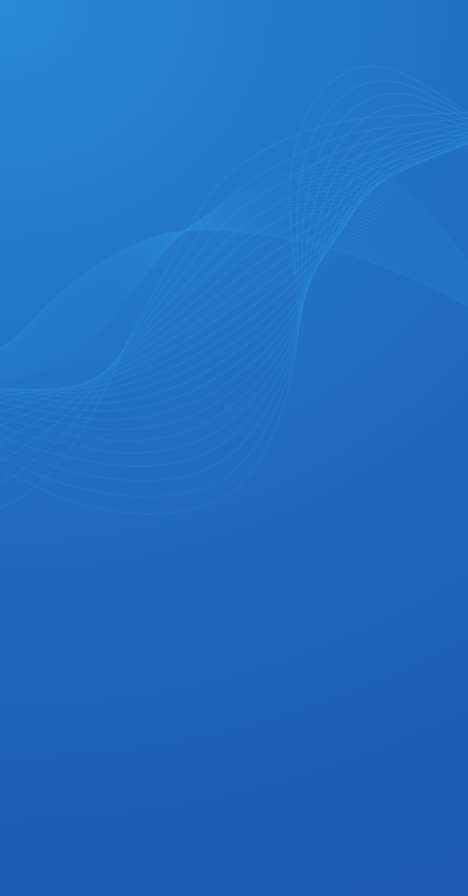
Write a WebGL 2 fragment shader that draws this background.

```glsl
#version 300 es
precision highp float;

uniform vec2 u_resolution;
out vec4 outColor;

#define GLOW_COLOR vec3(0.16, 0.54, 0.85)
#define DEEP_COLOR vec3(0.112, 0.357, 0.705)
#define LINE_COLOR vec3(0.18, 0.62, 0.90)
#define GLOW_REACH 1.1
#define GLOW_FALLOFF 1.45
#define LINE_HALF_WIDTH 0.0003
#define MESH_OPACITY 0.19
#define VEIL_OPACITY 0.12
#define MESH_SHEAR 0.6
#define MESH_BASE 0.427

const int KNOTS = 10;

// Heights of the guide curves at evenly spaced knots
const float SWELL[KNOTS] = float[](0.490, 0.439, 0.427, 0.451, 0.522, 0.632, 0.798, 0.895, 0.924, 0.854);
const float MIDDLE[KNOTS] = float[](0.570, 0.565, 0.560, 0.580, 0.617, 0.665, 0.725, 0.792, 0.829, 0.849);
const float RISE[KNOTS] = float[](0.432, 0.478, 0.549, 0.633, 0.712, 0.788, 0.836, 0.863, 0.872, 0.874);
const float VEIL_LOW[KNOTS] = float[](0.612, 0.671, 0.717, 0.741, 0.742, 0.732, 0.716, 0.691, 0.659, 0.622);
const float VEIL_HIGH[KNOTS] = float[](0.576, 0.596, 0.653, 0.732, 0.779, 0.809, 0.820, 0.784, 0.712, 0.635);

// Catmull-Rom height and slope at distance s along the axis
vec2 guideCurve(float knots[KNOTS], float s, float spacing) {
    float x = clamp(s / spacing, 0.0, float(KNOTS - 1) - 0.001);
    int i = int(x);
    float f = x - float(i);
    float a = knots[max(i - 1, 0)];
    float b = knots[i];
    float c = knots[i + 1];
    float d = knots[min(i + 2, KNOTS - 1)];
    float k1 = 0.5 * (c - a);
    float k2 = a - 2.5 * b + 2.0 * c - 0.5 * d;
    float k3 = 0.5 * (d - a) + 1.5 * (b - c);
    float height = b + f * (k1 + f * (k2 + f * k3));
    float slope = (k1 + f * (2.0 * k2 + 3.0 * f * k3)) / spacing;
    return vec2(height, slope);
}

// Fine lines swept from first through middle to last on a sheared axis
float lineFamily(vec2 p, vec2 first, vec2 middle, vec2 last, int count, float bias, float shear, float opacity) {
    float pixel = 1.0 / u_resolution.y;
    float clear = 1.0;
    for (int i = 0; i < count; i++) {
        float t = pow(float(i) / float(count - 1), bias);
        vec2 bend = 2.0 * t * (1.0 - t) * (2.0 * middle - first - last);
        vec2 curve = mix(first, last, t) + bend;
        vec2 gradient = vec2(-curve.y, 1.0 - shear * curve.y);
        float dist = abs(p.y - curve.x) / max(length(gradient), 0.001);
        float cover = 1.0 - smoothstep(LINE_HALF_WIDTH, LINE_HALF_WIDTH + pixel, dist);
        clear *= 1.0 - opacity * cover;
    }
    return 1.0 - clear;
}

void main() {
    vec2 p = gl_FragCoord.xy / u_resolution.y;

    // Glow from the upper left corner
    float reach = length(vec2(0.88 * p.x, 1.0 - p.y)) / GLOW_REACH;
    float glow = pow(max(1.0 - reach, 0.0), GLOW_FALLOFF);
    vec3 color = mix(DEEP_COLOR, GLOW_COLOR, glow);

    // Open mesh of long waves
    float s = p.x + MESH_SHEAR * (p.y - MESH_BASE);
    float meshSpacing = 0.0911;
    vec2 swell = guideCurve(SWELL, s, meshSpacing);
    vec2 middle = guideCurve(MIDDLE, s, meshSpacing);
    vec2 rise = guideCurve(RISE, s, meshSpacing);
    float mesh = lineFamily(p, swell, middle, rise, 22, 1.0, MESH_SHEAR, MESH_OPACITY);
    mesh = min(mesh, 0.4) * mix(0.65, 1.0, smoothstep(0.42, 0.75, p.y));

    // Dense veil that twists across the mesh
    float veilSpacing = 0.0651;
    vec2 low = guideCurve(VEIL_LOW, p.x, veilSpacing);
    vec2 high = guideCurve(VEIL_HIGH, p.x, veilSpacing);
    float veil = lineFamily(p, low, 0.5 * (low + high), high, 26, 1.3, 0.0, VEIL_OPACITY);
    veil = min(veil, 0.4);

    color = mix(color, LINE_COLOR, mesh);
    color = mix(color, LINE_COLOR, veil);
    outColor = vec4(color, 1.0);
}
```
